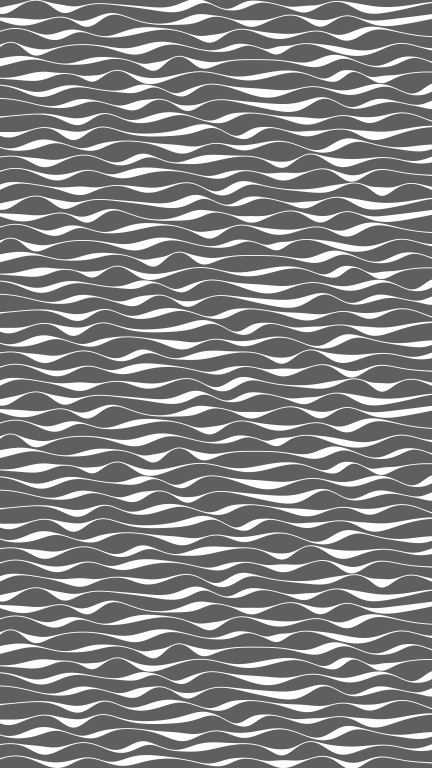
This pattern is drawn by a WebGL 1 fragment shader. Its source:

```glsl
precision highp float;
// Rows of wavy white brush strokes that swell and thin out on a dark grey ground.

uniform vec2 u_resolution;

const float TAU = 6.2831853;
const float ROWS = 54.9;        // strokes over the canvas height
const float CYCLE = 14.0;       // rows before the set of strokes repeats
const vec3 GROUND = vec3(0.372);
const vec3 STROKE = vec3(0.992);

float hash(float n) {
    return fract(sin(n * 12.9898 + 4.137) * 43758.5453);
}

// Sine of a given wavelength, with a random phase for each seed.
float ripple(float x, float wavelength, float seed) {
    return sin(TAU * (x / wavelength + hash(seed)));
}

// Running phase of a row: drifts from row to row, with uneven wavelengths.
float wavePhase(float x, float id) {
    float drift = 3.0 * id / CYCLE + 0.24 * hash(id + 31.0);
    float stretch = 0.13 * ripple(x, 17.0, id + 57.0) + 0.07 * ripple(x, 9.3, id + 83.0);
    return TAU * (x / 5.5 + drift + stretch);
}

// Height of the stroke's centre line above its row.
float centreLine(float x, float phase, float id) {
    float swing = 0.27 + 0.08 * ripple(x, 13.0, id + 101.0);
    return swing * sin(phase) + 0.06 * ripple(x, 7.7, id + 127.0);
}

// Stroke thickness: swells on the slopes and troughs, hairline in between.
float thickness(float x, float phase, float id) {
    float lag = 2.4 + 1.1 * ripple(x, 21.0, id + 151.0);
    float swell = 0.5 + 0.5 * sin(phase + lag);
    float weight = 0.43 + 0.12 * ripple(x, 11.0, id + 173.0);
    return 0.065 + weight * swell * swell;
}

// Share of a pixel of the given size covered by a band around zero.
float bandCoverage(float offset, float width, float pixel) {
    float upper = clamp((offset + 0.5 * width) / pixel + 0.5, 0.0, 1.0);
    float lower = clamp((offset - 0.5 * width) / pixel + 0.5, 0.0, 1.0);
    return upper - lower;
}

// Coverage of one row's stroke at point p, measured in row heights.
float strokeCoverage(vec2 p, float row, float pixel) {
    float id = mod(row, CYCLE);
    float phase = wavePhase(p.x, id);
    float offset = p.y - row - 0.5 - centreLine(p.x, phase, id);
    return bandCoverage(offset, thickness(p.x, phase, id), pixel);
}

void main() {
    float pixel = ROWS / u_resolution.y;
    vec2 p = gl_FragCoord.xy * pixel;

    // Strokes swing out of their row, so the neighbours are checked too.
    float ink = 0.0;
    for (int i = -1; i <= 1; i++) {
        float row = floor(p.y) + float(i);
        ink = max(ink, strokeCoverage(p, row, pixel));
    }
    gl_FragColor = vec4(mix(GROUND, STROKE, ink), 1.0);
}
```
